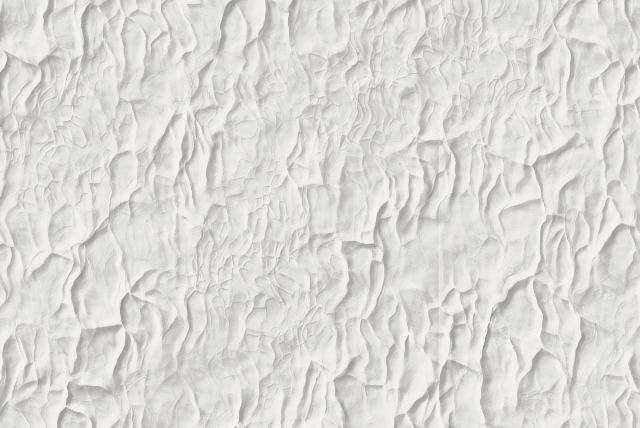
A Shadertoy shader for this texture:

```glsl
// White plaster wall with trowelled, arched ridges lit from the upper left.

// Sizes are in canvas heights
const vec2  SCALLOP_SIZE = vec2(0.088, 0.180);
const vec2  STREAK_SIZE  = vec2(0.046, 0.110);
const vec2  CRUST_SIZE   = vec2(0.021, 0.034);
const vec2  GRAIN_SIZE   = vec2(0.009, 0.011);
const float SCALLOP_HEIGHT = 0.0105;
const float STREAK_HEIGHT  = 0.0050;
const float CRUST_HEIGHT   = 0.0015;
const float GRAIN_HEIGHT   = 0.0004;
const float LIP_INNER = 0.26;   // steep side of a ridge, in cell units
const float LIP_OUTER = 0.62;   // gentle side of a ridge
const float WARP = 0.019;
const float SEAM_X = 1.025;
const float FINE_STEP = 0.002;
const float BROAD_STEP = 0.009;
const float FINE_RELIEF = 3.0;
const float BROAD_RELIEF = 3.2;
const float UNEVEN_TONE = 0.22;
const vec2  TO_LIGHT = vec2(-0.72, 0.69);
const vec2  THIN_PATCH = vec2(0.14, 0.76);

const vec3 PLASTER   = vec3(0.872, 0.871, 0.866);
const vec3 HIGHLIGHT = vec3(0.950, 0.945, 0.940);
const vec3 SHADOW    = vec3(0.580, 0.567, 0.537);

vec2 hash22(vec2 p) {
    vec3 q = fract(p.xyx * vec3(0.1031, 0.1030, 0.0973));
    q += dot(q, q.yzx + 33.33);
    return fract((q.xx + q.yz) * q.zy);
}

// Layered sines, roughly -1 to 1
float waves(vec2 p) {
    float sum = 0.0, gain = 0.55;
    for (int i = 0; i < 4; i++) {
        p = mat2(0.80, 0.60, -0.60, 0.80) * p * 1.7 + 1.9;
        sum += gain * sin(p.x + 1.2 * sin(p.y * 0.9));
        gain *= 0.55;
    }
    return sum;
}

// Cell borders as broken ridges; the lopsided metric bends them into arches
float ridges(vec2 p, vec2 size, float seed) {
    p = p / size + seed;
    vec2 cell = floor(p);
    float nearest = 9.0, second = 9.0, above = 0.0;
    for (int y = -1; y <= 2; y++)
    for (int x = -1; x <= 1; x++) {
        vec2 site = cell + vec2(x, y);
        vec2 r = p - site - hash22(site);
        float d = length(vec2(r.x, r.y * (r.y > 0.0 ? 1.5 : 0.65)));
        if (d < nearest) {
            second = nearest;
            nearest = d;
            above = r.y;
        } else {
            second = min(second, d);
        }
    }
    // Steep below a lip, gentle above it
    float width = mix(LIP_OUTER, LIP_INNER, smoothstep(-0.6, 0.3, above));
    float lip = max(1.0 - (second - nearest) / width, 0.0);
    float broken = smoothstep(-0.65, 0.35, waves(p * 0.9));
    return lip * lip * mix(0.12, 1.0, broken);
}

float plasterHeight(vec2 p) {
    // Regions of heavy and thin plaster
    vec2 thin = (p - THIN_PATCH) * vec2(4.0, 3.2);
    float region = waves(p * 2.6 + 4.0) - 1.2 * exp(-dot(thin, thin));
    float heavy = smoothstep(-0.9, 0.0, region);
    float streaky = smoothstep(-0.6, 0.5, waves(p * 5.0 + 20.0));

    vec2 q = p + WARP * vec2(waves(p * 13.0), waves(p * 13.0 + 31.0));
    q += 0.0025 * vec2(waves(p * 55.0 + 3.0), waves(p * 55.0 + 12.0));

    float h = SCALLOP_HEIGHT * mix(0.15, 1.0, heavy)
            * ridges(q, SCALLOP_SIZE, 11.0);
    h += STREAK_HEIGHT * mix(0.45, 1.0, streaky)
       * ridges(q + 0.3, STREAK_SIZE, 37.0);
    h += CRUST_HEIGHT * mix(1.3, 0.5, heavy) * (1.2 - 0.6 * streaky)
       * ridges(q, CRUST_SIZE, 71.0);
    h += GRAIN_HEIGHT * ridges(q, GRAIN_SIZE, 5.0);

    // Soft unevenness and a faint upright seam
    h += 0.0020 * waves(p * 22.0 + 9.0);
    h -= 0.0014 * streaky * exp(-abs(p.x - SEAM_X) / 0.003);
    return h;
}

// Positive where the surface falls toward the light
float litSlope(vec2 p, float stepSize) {
    vec2 offset = stepSize * TO_LIGHT;
    return (plasterHeight(p - offset) - plasterHeight(p + offset))
         / (2.0 * stepSize);
}

void mainImage(out vec4 fragColor, in vec2 fragCoord) {
    vec2 p = fragCoord / iResolution.y;

    // Crisp relief, wide soft shading and uneven tone
    float lit = FINE_RELIEF * litSlope(p, FINE_STEP)
              + BROAD_RELIEF * litSlope(p, BROAD_STEP)
              + UNEVEN_TONE * waves(p * 4.0 + 2.0);

    // Quick rise to the highlight, long tail into shadow
    vec3 color = mix(PLASTER, HIGHLIGHT, tanh(0.8 * max(lit, 0.0)));
    color = mix(color, SHADOW, 1.0 - exp(-0.36 * max(-lit, 0.0)));

    fragColor = vec4(color, 1.0);
}
```
